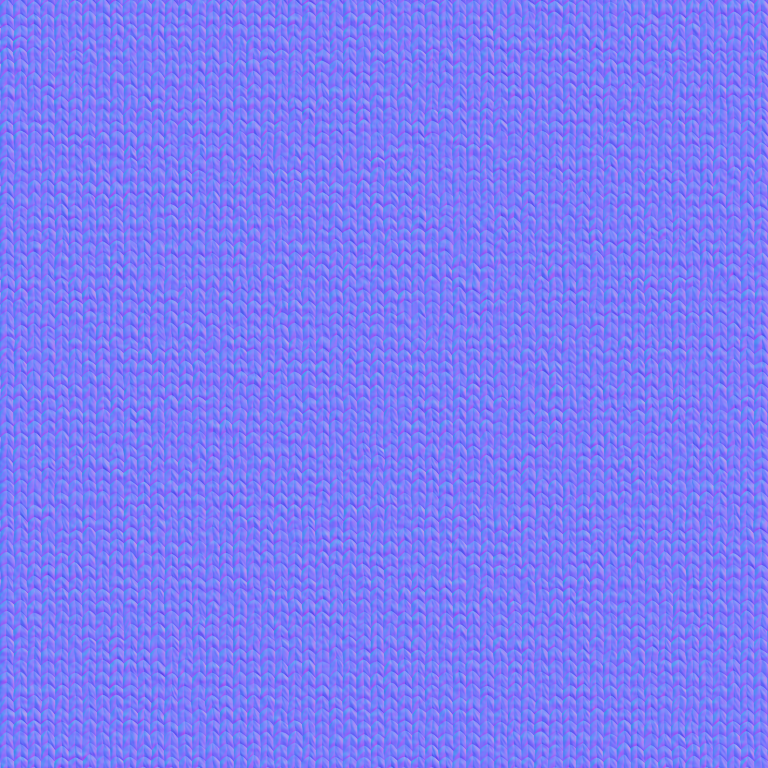
Give the GLSL for this texture map, as a three.js fragment shader.

```glsl
// Tangent-space normal map of a fine stockinette knit with fuzzy, uneven yarn.
varying vec2 vUv;

const vec2 STITCHES = vec2(56.0, 64.0); // columns across, rows up
const float FIBRE_SLANT = 1.3;          // steepness of the strands in each leg
const float COLUMN_HEIGHT = 0.018;
const float LEG_HEIGHT = 0.014;
const float ROW_HEIGHT = 0.05;
const float FIBRE_HEIGHT = 0.042;
const float PUCKER_HEIGHT = 0.022;
const float FUZZ_HEIGHT = 0.034;
const float SAMPLE_STEP = 0.0006;
const vec2 MEAN_TILT = vec2(-0.028, -0.024);
const float BLUE_LEVEL = 0.986;

float hash(vec2 p) {
  vec3 q = fract(vec3(p.xyx) * 0.1031);
  q += dot(q, q.yzx + 33.33);
  return fract((q.x + q.y) * q.z);
}

float valueNoise(vec2 p) {
  vec2 cell = floor(p);
  vec2 f = fract(p);
  f = f * f * (3.0 - 2.0 * f);
  float low = mix(hash(cell), hash(cell + vec2(1.0, 0.0)), f.x);
  float high = mix(hash(cell + vec2(0.0, 1.0)), hash(cell + vec2(1.0, 1.0)), f.x);
  return mix(low, high, f.y);
}

// Rounded yarn section: 0 at both edges, 1 in the middle.
float roundProfile(float t) {
  float s = 2.0 * t - 1.0;
  return 1.0 - s * s;
}

// Rounded arch: how far a loop has dropped at a distance from its centre.
float archDrop(float across) {
  return across * (0.4 + 1.0 * across);
}

// Small drift that keeps columns and rows from being perfectly straight.
vec2 wobble(vec2 p) {
  vec2 drift = vec2(valueNoise(p * vec2(0.9, 0.7) + 17.0),
                    valueNoise(p * vec2(0.9, 0.7) + 71.0));
  return (drift - 0.5) * vec2(0.16, 0.36);
}

// Knit height in stitch units.
float knitHeight(vec2 uv) {
  vec2 p = uv * STITCHES;
  vec2 g = p + wobble(p);

  // Columns with a deep outer groove and a shallow one between the legs
  float x = fract(g.x) - 0.5;
  float across = abs(x);
  float column = 1.0 - pow(2.0 * across, 4.0);
  float leg = roundProfile(2.0 * across);

  // Arched loops overlap with a slightly steeper lower edge
  float row = roundProfile(pow(fract(g.y + archDrop(across)), 0.85));

  // Fibres run along the slanted legs
  float side = floor(g.x) * 2.0 + step(0.0, x);
  float strand = g.y + FIBRE_SLANT * across;
  float fibre = valueNoise(vec2(across * 3.0 + side * 7.0, strand * 3.2));
  fibre *= 0.3 + 0.7 * leg;

  // Uneven tension, small puckers and fuzz
  float tension = 0.5 + valueNoise(p * vec2(1.1, 1.3) + 31.0);
  float pucker = valueNoise(p * vec2(1.0, 1.6) + 53.0);
  float fuzz = valueNoise(p * vec2(3.2, 3.0) + 97.0);

  return COLUMN_HEIGHT * column + LEG_HEIGHT * leg + ROW_HEIGHT * row * tension
       + FIBRE_HEIGHT * fibre + PUCKER_HEIGHT * pucker + FUZZ_HEIGHT * fuzz;
}

// Slope by central differences, scaled to stitch units.
vec2 knitSlope(vec2 uv, float d) {
  float dx = knitHeight(uv + vec2(d, 0.0)) - knitHeight(uv - vec2(d, 0.0));
  float dy = knitHeight(uv + vec2(0.0, d)) - knitHeight(uv - vec2(0.0, d));
  return vec2(dx, dy) / (2.0 * d * STITCHES);
}

void main() {
  // Average four nearby slopes to smooth the creases
  vec2 slope = vec2(0.0);
  for (int i = 0; i < 4; i++) {
    float k = float(i);
    vec2 corner = vec2(mod(k, 2.0), floor(k / 2.0)) - 0.5;
    slope += 0.25 * knitSlope(vUv + corner * SAMPLE_STEP, SAMPLE_STEP);
  }
  vec3 normal = normalize(vec3(MEAN_TILT - slope, 1.0));
  vec3 color = normal * 0.5 + 0.5;
  color.b *= BLUE_LEVEL;
  gl_FragColor = vec4(color, 1.0);
}
```
